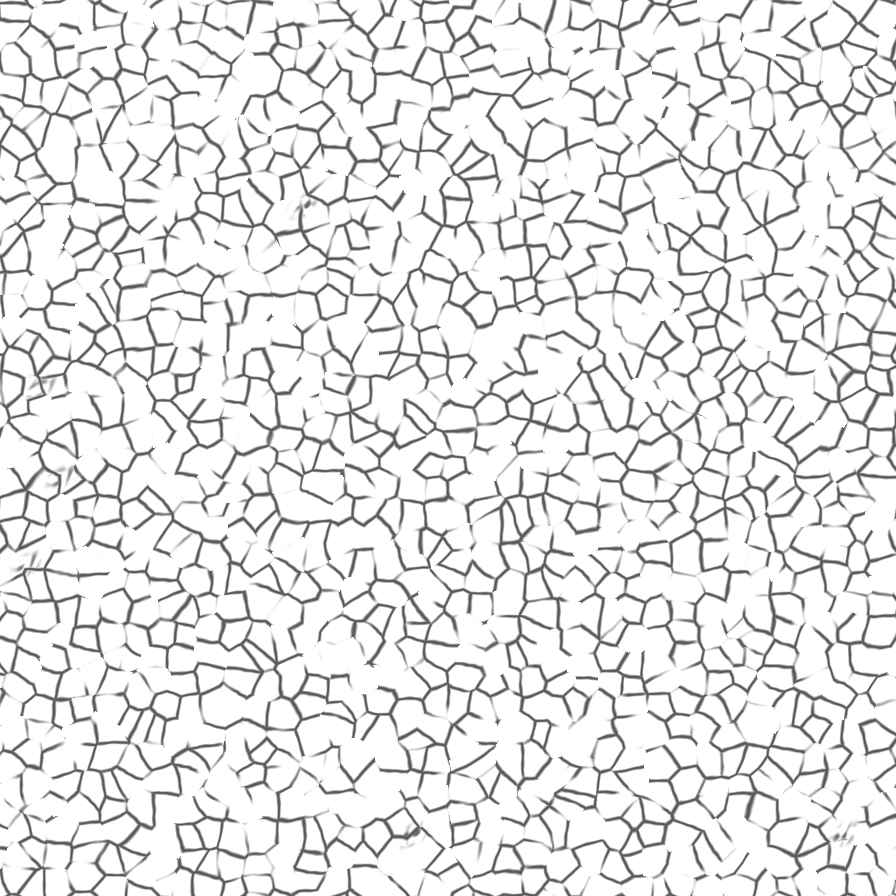
A WebGL 1 fragment shader for this texture:

```glsl
precision highp float;

uniform vec2 u_resolution;

const float CELLS = 36.0;
const float JITTER = 0.88;
const float HALF_WIDTH = 0.062;
const float SOFTNESS = 0.05;
const vec3 PAPER = vec3(1.0);
const vec3 INK = vec3(0.345);

vec2 hash2(vec2 p) {
  vec3 q = fract(p.xyx * vec3(0.1031, 0.1030, 0.0973));
  q += dot(q, q.yzx + 33.33);
  return fract((q.xx + q.yz) * q.zy);
}

vec2 seedPoint(vec2 cell) {
  return cell + 0.5 + JITTER * (hash2(cell + 17.0) - 0.5);
}

// Layered sines, roughly -1 to 1
float waves(vec2 p) {
  float a = sin(p.x * 1.7 + 1.6 * sin(p.y * 1.1 + 0.4));
  float b = sin(p.y * 2.1 + 1.4 * sin(p.x * 1.3 + 2.0));
  float c = sin(dot(p, vec2(2.9, -2.3)) + 1.2 * sin(p.x * 0.7 - p.y * 0.5));
  return (a + b + c) / 2.4;
}

// Bends walls gently and roughens them at a fine scale
vec2 warp(vec2 p) {
  vec2 bend = vec2(waves(p * 0.9 + 3.0), waves(p.yx * 0.9 + 11.0));
  vec2 rough = vec2(waves(p * 4.3), waves(p.yx * 4.7 + 5.0));
  return p + 0.13 * bend + 0.016 * rough;
}

vec2 nearestCell(vec2 p) {
  vec2 base = floor(p);
  vec2 nearest = base;
  float best = 100.0;
  for (int y = -1; y <= 1; y++) {
    for (int x = -1; x <= 1; x++) {
      vec2 cell = base + vec2(float(x), float(y));
      vec2 offset = seedPoint(cell) - p;
      float d = dot(offset, offset);
      if (d < best) {
        best = d;
        nearest = cell;
      }
    }
  }
  return nearest;
}

// Ink of one wall; strength tapers its width and its tone
float wallInk(float dist, float strength, float softness) {
  float halfWidth = HALF_WIDTH * mix(0.45, 1.0, strength);
  float line = 1.0 - smoothstep(halfWidth - softness, halfWidth + softness, dist);
  return line * strength;
}

// Cell walls, each broken or faded by its own random strength
float cellWalls(vec2 p, float taper, float softness) {
  vec2 home = nearestCell(p);
  vec2 homeSeed = seedPoint(home);
  float ink = 0.0;
  for (int y = -2; y <= 2; y++) {
    for (int x = -2; x <= 2; x++) {
      vec2 cell = home + vec2(float(x), float(y));
      if (x != 0 || y != 0) {
        vec2 seed = seedPoint(cell);
        float dist = dot(0.5 * (homeSeed + seed) - p, normalize(seed - homeSeed));
        float chance = hash2(home + cell + 41.0).x;
        float strength = smoothstep(-0.16, 0.2, chance - 0.32 + 0.36 * taper);
        ink = max(ink, wallInk(dist, strength, softness));
      }
    }
  }
  return ink;
}

// Rare streaky smudges scattered on a coarse grid
float smudges(vec2 uv, float gridSize) {
  vec2 p = uv * gridSize;
  vec2 cell = floor(p);
  vec2 random = hash2(cell + 73.0);
  vec2 offset = p - cell - mix(vec2(0.3), vec2(0.7), random.yx);
  float along = dot(offset, vec2(0.8, 0.6));
  float across = dot(offset, vec2(-0.6, 0.8));
  float blob = 1.0 - smoothstep(0.05, 0.2, length(vec2(along * 0.8, across * 1.4)));
  float streaks = smoothstep(-0.2, 0.9, waves(vec2(along * 12.0, across * 24.0) + cell));
  return step(0.92, random.x) * blob * streaks;
}

void main() {
  vec2 uv = gl_FragCoord.xy / u_resolution.y;
  vec2 p = uv * CELLS;
  float pixel = CELLS / u_resolution.y;
  float softness = max(SOFTNESS, 0.7 * pixel);
  float taper = waves(p * 1.1 + 7.0);
  float ink = cellWalls(warp(p), taper, softness);
  ink = max(ink, 0.9 * smudges(uv, 10.0));
  gl_FragColor = vec4(mix(PAPER, INK, ink), 1.0);
}
```
